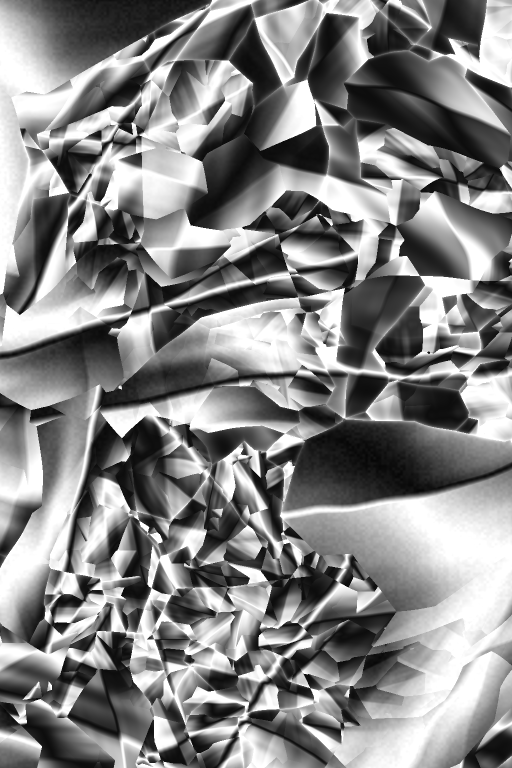
This texture is drawn by a WebGL 1 fragment shader. Its source:

```glsl
precision highp float;
uniform vec2 u_resolution;

#define FACET_SCALE 2.8
#define STRETCH 1.4
#define GRAIN_DIRECTION 0.8
#define DIRECTION_SPREAD 2.8
#define CURVATURE 0.6
#define WRINKLE 0.12
#define SHARD_DEPTH 0.62
#define CRUMPLE_DEPTH 0.5
#define GLINT 0.35
#define GRAIN 0.06

float hash(vec2 p) {
  return fract(sin(dot(p, vec2(127.1, 311.7))) * 43758.5453);
}

float noise(vec2 p) {
  vec2 i = floor(p), f = fract(p);
  f = f * f * (3.0 - 2.0 * f);
  return mix(mix(hash(i), hash(i + vec2(1.0, 0.0)), f.x),
             mix(hash(i + vec2(0.0, 1.0)), hash(i + vec2(1.0, 1.0)), f.x), f.y);
}

vec2 bend(vec2 p) {
  return vec2(noise(p), noise(p + 31.7)) - 0.5;
}

// Lower envelope of skewed pyramids:
// x = reflection phase, y = gap to the next facet, z = random value of the facet
vec3 foldedSheet(vec2 p, float seed) {
  vec2 base = floor(p), nearestCell = base, local = vec2(0.0), axis = vec2(1.0, 0.0);
  float nearest = 9.0, second = 9.0;
  for (int j = -1; j <= 1; j++) {
    for (int i = -1; i <= 1; i++) {
      vec2 cell = base + vec2(float(i), float(j));
      vec2 id = cell + seed;
      vec2 center = 0.1 + 0.8 * vec2(hash(id), hash(id + 17.3));
      vec2 d = p - cell - center;
      float angle = GRAIN_DIRECTION + DIRECTION_SPREAD * (hash(id + 41.9) - 0.5);
      vec2 along = vec2(cos(angle), sin(angle));
      vec2 q = vec2(dot(d, along), dot(d, vec2(-along.y, along.x)));
      q.y += 0.5 * q.x * (hash(id + 5.1) - 0.5);
      float height = abs(q.x) / STRETCH + abs(q.y) * STRETCH;
      if (height < nearest) {
        second = nearest;
        nearest = height;
        nearestCell = id;
        local = q;
        axis = along;
      } else {
        second = min(second, height);
      }
    }
  }
  // Sharp crease along the facet, rounded one across it
  float tilt = hash(nearestCell + 63.2);
  float crease = clamp(local.y * 40.0, -1.0, 1.0) * (0.06 + 0.26 * tilt);
  float roundFold = local.x / (abs(local.x) + 0.3) * 0.25 * axis.x;
  float sweep = CURVATURE * (local.y + 0.6 * local.x * (tilt - 0.3));
  float streaks = noise(vec2(local.x * 2.0, local.y * 12.0) + tilt * 50.0) - 0.5;
  float facetValue = hash(nearestCell + 8.8);
  streaks *= WRINKLE * (0.3 + 2.0 * facetValue);
  return vec3(tilt - 0.5 + crease + roundFold + sweep + streaks,
              second - nearest, facetValue);
}

// Alternating dark and bright surroundings seen in the metal
float reflection(float phase) {
  float ramp = abs(fract(phase) * 2.0 - 1.0);
  float t = mix(ramp, smoothstep(0.0, 1.0, ramp), 0.75);
  return 0.05 + 0.7 * t + 0.28 * t * t;
}

float foil(vec2 p) {
  vec2 q = p + 0.09 * bend(p * 3.0) + 0.015 * bend(p * 12.0);
  vec3 sheet = foldedSheet(q * FACET_SCALE, 3.0);
  vec3 shard = foldedSheet(q * FACET_SCALE * 2.2 + 7.3, 19.0);
  vec3 crumple = foldedSheet(q * FACET_SCALE * 4.8 + 2.9, 47.0);

  // Only some sheets break into shards, and only some shards crumple
  float pressure = noise(p * 2.2 + 4.2) + 0.35 * smoothstep(0.55, 0.2, p.y);
  float broken = smoothstep(0.5, 0.72, 0.55 * sheet.z + 0.6 * pressure);
  float crumpled = broken * smoothstep(0.55, 0.8, 0.5 * shard.z + 0.6 * pressure);

  float phase = sheet.x + 0.5 * noise(p * 1.5 + 9.0);
  phase += broken * SHARD_DEPTH * shard.x;
  phase += crumpled * CRUMPLE_DEPTH * crumple.x;
  float tone = reflection(phase);

  // Thin bright edges come and go along the creases
  float fade = smoothstep(0.5, 0.75, noise(p * 6.0 + 13.0));
  float glint = exp(-sheet.y * 35.0) + broken * exp(-shard.y * 22.0);
  tone += GLINT * fade * glint;
  tone += GRAIN * (noise(p * 190.0) - 0.5) * (1.0 - broken);
  return clamp(tone, 0.0, 1.0);
}

void main() {
  // Four samples smooth the crease edges
  float tone = 0.0;
  for (int j = 0; j < 2; j++) {
    for (int i = 0; i < 2; i++) {
      vec2 offset = vec2(float(i), float(j)) * 0.5 - 0.25;
      tone += foil((gl_FragCoord.xy + offset) / u_resolution.x);
    }
  }
  gl_FragColor = vec4(vec3(tone * 0.25), 1.0);
}
```
